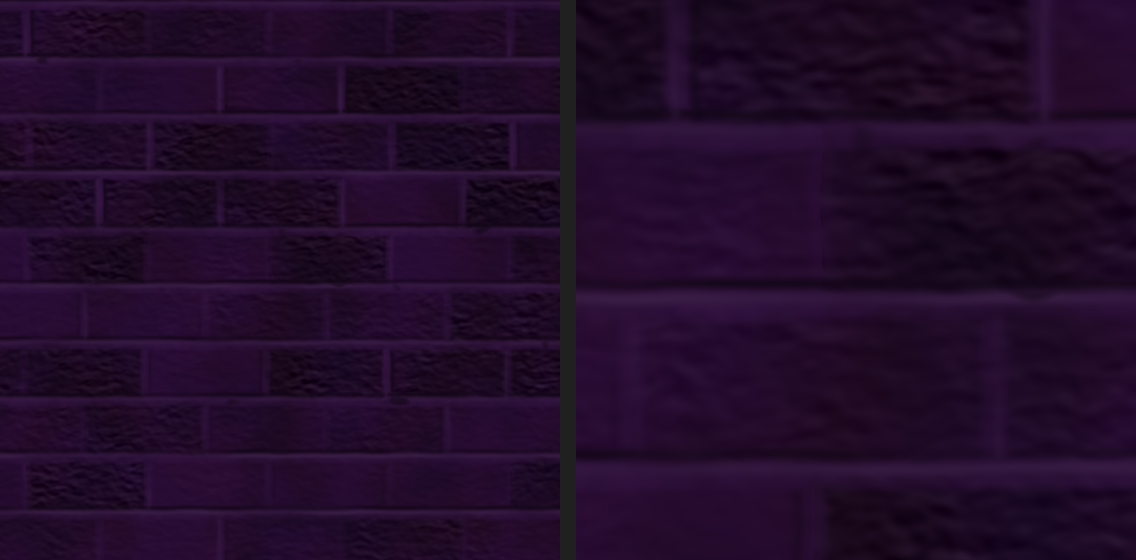
Left: the whole. Right: its middle third, enlarged.
A WebGL 2 fragment shader for this texture:

```glsl
#version 300 es
precision highp float;
// Dark purple brick wall in running bond, with rough faces and faintly lit mortar.

#define COLUMNS 4.63
#define ROWS 9.9
#define TOP_OFFSET 0.06
#define EVEN_SHIFT 0.22
#define ODD_SHIFT 0.76
#define ROW_SWAY 0.09
#define JOINT_HALF 0.0080
#define SOFTNESS 0.0045
#define RELIEF 0.085

uniform vec2 u_resolution;
out vec4 fragColor;

const vec3 DARK_BRICK = vec3(0.092, 0.032, 0.110);
const vec3 PALE_BRICK = vec3(0.160, 0.046, 0.202);
const vec3 MORTAR = vec3(0.176, 0.064, 0.226);
const vec3 LIT_EDGE = vec3(0.222, 0.116, 0.268);
const vec3 SHADOW = vec3(0.074, 0.024, 0.092);

float hash(vec2 p) {
    vec3 q = fract(p.xyx * vec3(0.1031, 0.1030, 0.0973));
    q += dot(q, q.yzx + 33.33);
    return fract((q.x + q.y) * q.z);
}

float cornerSlope(vec2 cell, vec2 offset) {
    float angle = 6.2832 * hash(cell);
    return dot(vec2(cos(angle), sin(angle)), offset);
}

// Gradient noise, roughly -0.7 to 0.7
float noise(vec2 p) {
    vec2 i = floor(p), f = fract(p);
    vec2 w = f * f * f * (f * (f * 6.0 - 15.0) + 10.0);
    vec2 e = vec2(1.0, 0.0);
    float low = mix(cornerSlope(i, f), cornerSlope(i + e, f - e), w.x);
    float high = mix(cornerSlope(i + e.yx, f - e.yx), cornerSlope(i + 1.0, f - 1.0), w.x);
    return mix(low, high, w.y);
}

// Soft ridge of the given width around d = 0
float ridge(float d, float width) {
    return exp(-d * d / (width * width));
}

// Height of the split brick face, stretched sideways
float faceHeight(vec2 p) {
    p.y += 0.006 * noise(p * 24.0 + 7.0);
    return noise(p * vec2(42.0, 72.0)) + 0.5 * noise(p * vec2(80.0, 125.0) + 31.0);
}

void main() {
    vec2 uv = gl_FragCoord.xy / u_resolution.y;
    float soft = max(SOFTNESS, 1.5 / u_resolution.y);

    // Slightly uneven edges
    vec2 wall = uv + 0.002 * vec2(noise(uv * 21.0 + 50.0), noise(uv * 17.0 + 90.0));

    // Rows count downward from the top; alternate rows are shifted and sway
    float y = (1.0 - wall.y) * ROWS - TOP_OFFSET;
    float row = floor(y);
    float odd = mod(row, 2.0);
    float shift = mix(EVEN_SHIFT, ODD_SHIFT, odd);
    shift += ROW_SWAY * mix(0.25, 1.0, odd) * sin(row * 0.785);
    float x = wall.x * COLUMNS - shift;
    vec2 brick = vec2(floor(x), row) + 20.0;

    // Signed distances to the nearest bed and upright joint
    float bed = (y - round(y)) / ROWS;
    float upright = (x - round(x)) / COLUMNS;
    float bedSeed = hash(vec2(round(y), 61.0));
    float jointSeed = hash(vec2(round(x) + 11.0, row + 35.0));

    // Brick tone: per brick, darker toward the upper right, with blotches
    float tone = hash(brick);
    float gloom = smoothstep(0.5, 1.9, uv.x + uv.y);
    float blotch = noise(uv * 5.0 + 13.0) + 0.5 * noise(uv * 17.0);
    float blend = clamp(0.24 + 0.78 * tone + 0.7 * blotch - 0.36 * gloom, 0.0, 1.0);
    vec3 color = mix(DARK_BRICK, PALE_BRICK, blend);
    float redness = noise(uv * 9.0 + 70.0);
    color += vec3(0.014, 0.0, -0.016) * redness;

    // Embossed grain, strongest on dark bricks
    float roughness = mix(1.0, 0.2, smoothstep(0.1, 0.9, tone));
    roughness *= 0.6 + 0.7 * smoothstep(-0.3, 0.4, noise(uv * 11.0 + 5.0));
    float slope = faceHeight(uv) - faceHeight(uv + vec2(0.002, 0.005));
    color += RELIEF * roughness * slope * vec3(0.84, 0.72, 0.90);

    // Mortar: patchy beds, uprights of varied strength
    float patchy = smoothstep(-0.5, 0.35, noise(uv * 8.0 + 41.0));
    float bedMask = 1.0 - smoothstep(JOINT_HALF - soft, JOINT_HALF + soft, abs(bed - 0.004));
    float uprightMask = 1.0 - smoothstep(JOINT_HALF - soft, JOINT_HALF + soft, abs(upright));
    uprightMask *= mix(0.25, 1.0, jointSeed) * (0.7 + 0.3 * patchy);
    float mortarGrain = noise(uv * 65.0 + 3.0);
    vec3 mortar = MORTAR * (1.0 + 0.22 * blotch + 0.16 * mortarGrain);
    color = mix(color, mortar, max(bedMask * (0.5 + 0.4 * patchy), uprightMask));

    // Shadow under each course and beside some uprights
    float underside = ridge(bed + 0.0088, 0.0036) * (0.2 + 0.65 * patchy);
    float flank = sign(fract(jointSeed * 7.0) - 0.5);
    float sideShadow = ridge(upright - flank * 0.0095, 0.0036) * 0.75 * jointSeed * patchy;
    color = mix(color, SHADOW, max(underside, sideShadow * (1.0 - bedMask)));

    // Thin lit lips on the mortar
    float worn = smoothstep(-0.5, 0.4, noise(uv * vec2(9.0, 14.0) + 22.0));
    float bedLip = ridge(bed, 0.0044) * mix(0.5, 0.95, bedSeed) * (0.4 + 0.6 * worn);
    float sideLip = ridge(upright + flank * 0.002, 0.0036) * 0.6 * jointSeed * worn;
    color = mix(color, LIT_EDGE, max(bedLip, sideLip * (1.0 - bedMask)));

    // Sparse chips close to the joints
    float nearJoint = max(bedMask, uprightMask);
    float chip = smoothstep(0.40, 0.56, noise(uv * vec2(19.0, 23.0) + 64.0));
    color = mix(color, SHADOW, chip * nearJoint * 0.65);

    fragColor = vec4(max(color, 0.0), 1.0);
}
```
